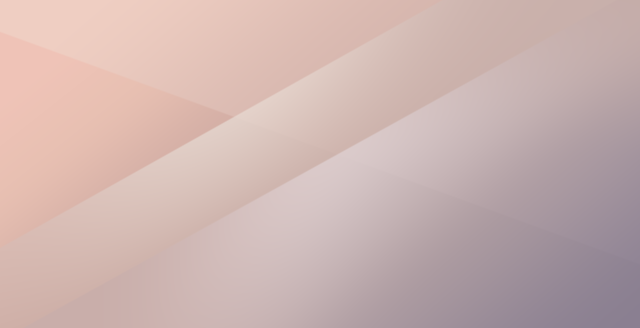
Write a Shadertoy shader that draws this background.

```glsl
// Soft overlapping glass panes in blush, rose and dusty mauve.
// Two rising edges and one falling edge divide the canvas; each pane has
// its own smooth ramp, brightest where the edges cross.

vec3 rgb(float r, float g, float b) { return vec3(r, g, b) / 255.0; }

// Antialiased coverage of the area below a line of given height and slope
float below(vec2 p, float height, float slope) {
    float blur = 1.2 / iResolution.y;
    return smoothstep(-blur, blur, height + slope * p.x - p.y);
}

// Blush panes at the upper left, split by the falling edge
vec3 blushPanes(vec2 p, float underFall) {
    float depth = 1.0 - p.y;
    vec3 upper = mix(rgb(239.0, 206.0, 194.0), rgb(213.0, 181.0, 173.0),
                     smoothstep(0.12, 0.78, p.x + 0.6 * depth));
    float ramp = p.x + 0.65 * depth;
    vec3 side = mix(rgb(239.0, 195.0, 183.0), rgb(232.0, 192.0, 178.0),
                    smoothstep(0.18, 0.4, ramp));
    side = mix(side, rgb(211.0, 174.0, 165.0), smoothstep(0.35, 0.64, ramp));
    return mix(upper, side, underFall);
}

// Diagonal band, lit along its upper edge
vec3 lightBand(vec2 p, float underFall) {
    float along = p.x - 0.375;
    float across = clamp((0.244 + 1.093 * p.x - p.y) / 0.28, 0.0, 1.0);
    float glow = exp(-14.0 * along * along) * (1.0 - 0.75 * across);
    vec3 base = mix(rgb(214.0, 182.0, 174.0), rgb(200.0, 176.0, 171.0), p.x);
    base -= 0.035 * across * (1.0 - p.x);
    vec3 lit = mix(base, rgb(228.0, 210.0, 202.0), glow);
    return lit * (1.0 - 0.01 * underFall * smoothstep(0.1, 0.37, p.x));
}

// Large lower pane, fading from pale rose through taupe to mauve
vec3 mauvePane(vec2 p, float underFall) {
    float ramp = p.x + 0.6 * (1.0 - p.y);
    vec3 col = mix(rgb(221.0, 205.0, 205.0), rgb(183.0, 164.0, 167.0),
                   smoothstep(0.76, 1.2, ramp));
    col = mix(col, rgb(140.0, 129.0, 147.0), smoothstep(1.0, 1.6, ramp));
    col = mix(col, rgb(197.0, 172.0, 168.0), smoothstep(0.5, 1.1, p.y));
    col = mix(col, rgb(201.0, 174.0, 170.0), smoothstep(0.57, 0.13, p.x));
    return col * (1.0 - 0.016 * underFall * smoothstep(0.45, 0.7, p.x));
}

void mainImage(out vec4 fragColor, in vec2 fragCoord) {
    vec2 p = fragCoord / iResolution.xy;
    float underFall = below(p, 0.903, -0.709);

    // Stack the panes from upper left to lower right
    vec3 col = blushPanes(p, underFall);
    col = mix(col, lightBand(p, underFall), below(p, 0.244, 1.093));
    col = mix(col, mauvePane(p, underFall), below(p, -0.039, 1.078));
    fragColor = vec4(col, 1.0);
}
```
